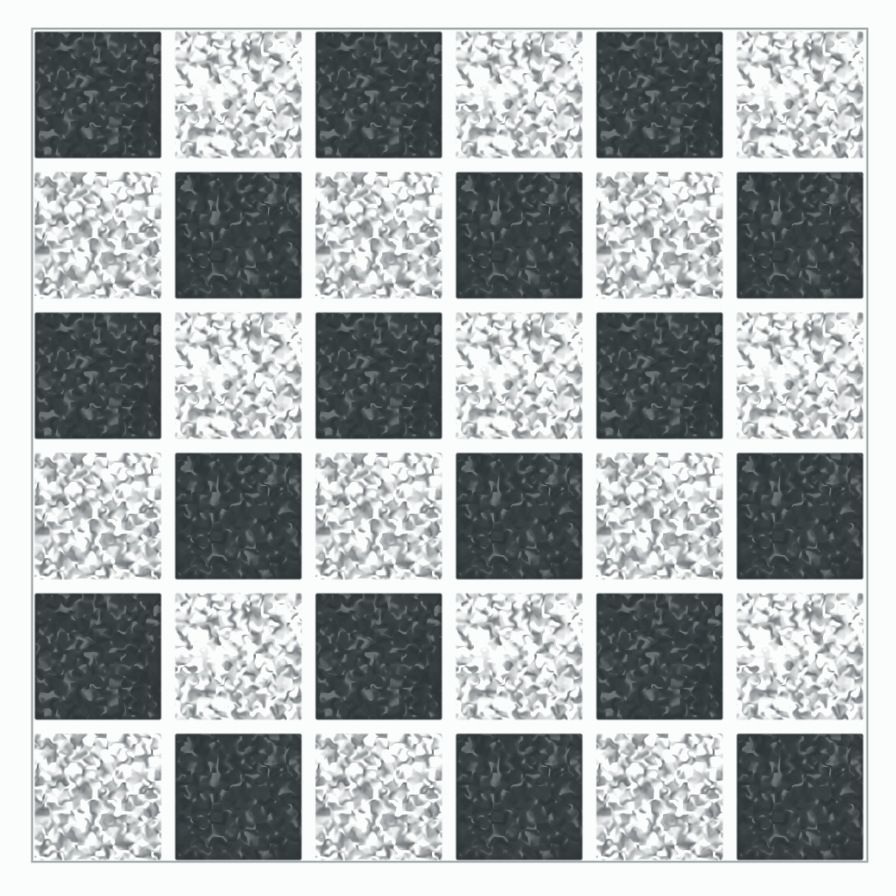
Give the GLSL for this pattern, as a three.js fragment shader.

```glsl
// Six by six checkerboard of dark and pale speckled stone tiles on white,
// inside a hairline frame. Tiles are rounded boxes on a repeated grid;
// their grain is warped value noise, the same for alternate columns.
varying vec2 vUv;

const float TILE_COUNT = 6.0;
const float PITCH = 0.1567;
const vec2 GRID_ORIGIN = vec2(0.0310, 0.0322); // lower left of first cell
const float TILE_HALF = 0.0705;
const float CORNER = 0.0025;
const float SOFT = 0.0016;                     // edge smoothing width
const vec2 FRAME_MIN = vec2(0.0358, 0.0382);
const vec2 FRAME_MAX = vec2(0.9680, 0.9680);
const float FRAME_HALF_WIDTH = 0.0009;
const float GRAINS_PER_TILE = 25.0;

const vec3 WHITE = vec3(0.985, 0.992, 0.992);
const vec3 PALE_SPECK = vec3(0.37, 0.39, 0.40);
const vec3 DARK_BASE = vec3(0.165, 0.195, 0.205);
const vec3 DARK_SPECK = vec3(0.40, 0.43, 0.43);
const vec3 FRAME_GREY = vec3(0.53, 0.57, 0.57);

float hash(vec2 p) {
  vec3 q = fract(vec3(p.xyx) * 0.1031);
  q += dot(q, q.yzx + 33.33);
  return fract((q.x + q.y) * q.z);
}

float valueNoise(vec2 p) {
  vec2 cell = floor(p);
  vec2 f = fract(p);
  f = f * f * (3.0 - 2.0 * f);
  float low = mix(hash(cell), hash(cell + vec2(1.0, 0.0)), f.x);
  float high = mix(hash(cell + vec2(0.0, 1.0)), hash(cell + 1.0), f.x);
  return mix(low, high, f.y);
}

// Noise bent by a second noise, giving short curled grains
float grain(vec2 p) {
  vec2 bend = vec2(valueNoise(p * 0.8 + 17.0), valueNoise(p * 0.8 + 53.0));
  return valueNoise(p + 1.6 * (bend - 0.5));
}

float boxDistance(vec2 p, vec2 halfSize, float radius) {
  vec2 q = abs(p) - halfSize + radius;
  return length(max(q, 0.0)) + min(max(q.x, q.y), 0.0) - radius;
}

float coverage(float d) {
  return 1.0 - smoothstep(-SOFT, SOFT, d);
}

vec3 paleStone(float n) {
  return mix(WHITE, PALE_SPECK, clamp(1.35 * (n - 0.33), 0.0, 1.0));
}

// Dark stone, deepening slightly towards the tile edge
vec3 darkStone(float n, float edgeDistance) {
  float light = 0.05 + 0.4 * n + 0.7 * smoothstep(0.6, 1.0, n);
  float rim = smoothstep(-0.006, 0.0, edgeDistance);
  return mix(DARK_BASE, DARK_SPECK, light * (1.0 - 0.5 * rim));
}

void main() {
  // Grid position and tile-local coordinates
  vec2 grid = (vUv - GRID_ORIGIN) / PITCH;
  vec2 cell = clamp(floor(grid), 0.0, TILE_COUNT - 1.0);
  vec2 local = (grid - cell - 0.5) * PITCH;
  float tile = boxDistance(local, vec2(TILE_HALF), CORNER);

  // Stone grain
  float isDark = mod(cell.x + cell.y, 2.0);
  vec2 seed = vec2(40.0 + 61.0 * mod(cell.x, 2.0), 80.0 + 97.0 * isDark);
  float n = grain(local / (2.0 * TILE_HALF) * GRAINS_PER_TILE + seed);
  vec3 stone = mix(paleStone(n), darkStone(n, tile), isDark);

  // Frame line below the tiles
  vec2 frameCentre = 0.5 * (FRAME_MIN + FRAME_MAX);
  vec2 frameHalf = 0.5 * (FRAME_MAX - FRAME_MIN);
  float frame = abs(boxDistance(vUv - frameCentre, frameHalf, 0.0));
  vec3 colour = mix(WHITE, FRAME_GREY, coverage(frame - FRAME_HALF_WIDTH));

  colour = mix(colour, stone, coverage(tile));
  gl_FragColor = vec4(colour, 1.0);
}
```
